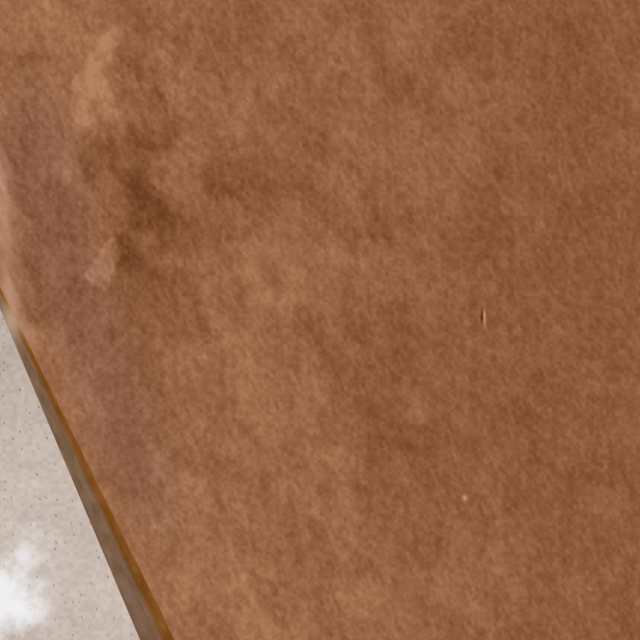
Reproduce this texture procedurally as a three.js fragment shader.

```glsl
// Worn brown suede seen at an angle, with a wooden rim and pale stone floor at lower left.
// Warped noise sets the mottled tone, stretched noise the nap; soft curves add creases,
// and two slanted lines cut the rim and the floor out of the plane.
varying vec2 vUv;

float hash(vec2 p) {
  return fract(sin(dot(p, vec2(127.1, 311.7))) * 43758.5453);
}

float noise(vec2 p) {
  vec2 i = floor(p), f = fract(p);
  f = f * f * (3.0 - 2.0 * f);
  return mix(mix(hash(i), hash(i + vec2(1.0, 0.0)), f.x),
             mix(hash(i + vec2(0.0, 1.0)), hash(i + 1.0), f.x), f.y);
}

float fbm(vec2 p) {
  float sum = 0.0, amp = 0.5;
  for (int i = 0; i < 5; i++) {
    sum += amp * noise(p);
    p = mat2(0.8, 0.6, -0.6, 0.8) * p * 2.03 + 7.3;
    amp *= 0.5;
  }
  return sum / 0.97;
}

// Soft elliptical spot
float blob(vec2 p, vec2 centre, vec2 radius) {
  vec2 d = (p - centre) / radius;
  return exp(-dot(d, d));
}

// Thin bell profile across a crease
float crease(float d, float width) {
  return exp(-d * d / (width * width));
}

// Sparse tiny flecks, one candidate per cell
float flecks(vec2 p, float cells, float share) {
  vec2 id = floor(p * cells);
  vec2 d = fract(p * cells) - 0.3 - 0.4 * vec2(hash(id + 3.1), hash(id + 8.7));
  float spot = 1.0 - smoothstep(0.04, 0.16, length(vec2(d.x + 0.4 * d.y, 0.6 * d.y)));
  return spot * step(hash(id + 19.3), share) * (0.4 + 0.6 * hash(id + 5.9));
}

vec3 suede(vec2 p) {
  // Axes across and along the nap
  vec2 nap = vec2(0.92 * p.x + 0.38 * p.y, 0.92 * p.y - 0.38 * p.x);
  vec2 warp = vec2(fbm(p * 14.0), fbm(p * 14.0 + 31.0)) - 0.5;
  vec2 q = p + warp * 0.13;
  // Broad light, darker toward the right, and mottling
  float left = 1.0 - smoothstep(0.5, 0.85, p.x);
  float tone = mix(0.68, 0.44, smoothstep(0.1, 0.85, p.x + 0.12 * (p.y - 0.5)));
  tone += mix(0.25, 0.5, left) * (fbm(nap * vec2(7.0, 4.0) + warp * 1.2 + 2.0) - 0.5);
  tone += mix(0.35, 0.6, left) * (fbm(nap * vec2(34.0, 17.0) + warp * 2.0) - 0.5);
  // Rubbed patches and dark stains with ragged outlines
  float stain = blob(q, vec2(0.20, 0.79), vec2(0.06, 0.23))
              + 0.9 * blob(q, vec2(0.22, 0.63), vec2(0.06, 0.06))
              + 0.9 * blob(q, vec2(0.38, 0.68), vec2(0.035, 0.08))
              + 0.7 * blob(q, vec2(0.59, 0.65), vec2(0.04, 0.04))
              + 0.6 * blob(q, vec2(0.78, 0.70), vec2(0.04, 0.04))
              + 0.4 * blob(q, vec2(0.66, 0.42), vec2(0.05, 0.09));
  tone -= 0.5 * stain * smoothstep(0.25, 0.75, fbm(nap * vec2(38.0, 19.0) + 4.0));
  float rubbed = blob(q, vec2(0.165, 0.88), vec2(0.045, 0.085))
               + blob(q, vec2(0.175, 0.59), vec2(0.03, 0.055));
  tone += 0.28 * smoothstep(0.36, 0.56, rubbed);
  tone += 0.13 * blob(q, vec2(0.45, 0.54), vec2(0.14, 0.10));
  tone += 0.17 * blob(q, vec2(0.68, 0.74), vec2(0.11, 0.09));
  tone += 0.18 * blob(q, vec2(0.77, 0.10), vec2(0.08, 0.08));
  // Fine nap
  tone += 0.30 * (noise(nap * vec2(190.0, 95.0)) - 0.5);
  tone += 0.24 * (noise(p * 215.0) - 0.5) + 0.14 * (noise(p * 120.0 + 9.0) - 0.5);
  // Long pale creases
  float broken = 0.5 + 0.7 * noise(nap * vec2(60.0, 14.0));
  float longLine = p.x - (0.425 - 0.49 * p.y + 0.24 * p.y * p.y);
  float shortLine = p.x - (0.505 - 0.417 * p.y);
  tone += 0.27 * broken * crease(longLine, 0.006) * (1.0 - smoothstep(0.42, 0.55, p.y));
  tone += 0.20 * broken * crease(shortLine, 0.007)
        * smoothstep(0.22, 0.38, p.y) * (1.0 - smoothstep(0.48, 0.57, p.y));
  tone += 0.25 * flecks(p, 46.0, 0.10) * (1.0 - 0.7 * left);
  vec3 colour = mix(vec3(0.46, 0.27, 0.155), vec3(0.68, 0.48, 0.345), clamp(tone, -0.1, 1.15));
  // Dusky band and glossy highlight along the left side
  float bend = max(0.75 - p.y, 0.0);
  float dusk = crease(p.x - 0.055 - 0.28 * bend - 0.10 * bend * bend, 0.06);
  dusk *= smoothstep(0.05, 0.35, p.y) * (1.0 - smoothstep(0.75, 0.95, p.y));
  colour = mix(colour, vec3(0.54, 0.36, 0.28) + 0.2 * (tone - 0.6), 0.85 * dusk);
  float gloss = crease(p.x - 0.7 * pow(max(0.7 - p.y, 0.0), 2.0), 0.018);
  gloss *= smoothstep(0.42, 0.52, p.y) * (1.0 - smoothstep(0.65, 0.88, p.y));
  gloss *= 0.3 + 0.8 * noise(nap * vec2(150.0, 22.0));
  colour = mix(colour, vec3(0.80, 0.64, 0.55), 0.7 * gloss);
  // Small nicks
  colour += 0.22 * blob(p, vec2(0.757, 0.505), vec2(0.002, 0.012));
  colour -= 0.16 * blob(p, vec2(0.753, 0.507), vec2(0.002, 0.011));
  return colour + 0.2 * blob(p, vec2(0.726, 0.222), vec2(0.004, 0.005));
}

vec3 stoneFloor(vec2 p) {
  vec3 colour = mix(vec3(0.785, 0.73, 0.69), vec3(0.73, 0.67, 0.63), smoothstep(0.25, 0.5, p.y));
  colour += 0.06 * (noise(p * 170.0) - 0.5) + 0.06 * (fbm(p * 25.0) - 0.5);
  colour -= 0.15 * flecks(p, 75.0, 0.22);
  float glare = blob(p, vec2(0.0, 0.06), vec2(0.075, 0.11)) + 1.1 * (fbm(p * 22.0) - 0.5);
  return mix(colour, vec3(0.94, 0.94, 0.95), smoothstep(0.3, 0.9, glare));
}

void main() {
  vec2 p = vUv;
  float outer = p.x - (0.219 - 0.423 * p.y);
  float inner = p.x - (0.273 - 0.495 * p.y);
  // Wooden rim: grey outside, amber inside, pale at its upper tip
  float across = outer / max(outer - inner, 0.004);
  vec3 rim = mix(vec3(0.48, 0.365, 0.28), vec3(0.49, 0.30, 0.12), smoothstep(0.55, 0.75, across));
  rim += 0.14 * (fbm(vec2(outer * 130.0, p.y * 45.0)) - 0.5);
  rim = mix(rim, vec3(0.76, 0.65, 0.54), 0.8 * blob(p, vec2(0.02, 0.50), vec2(0.022, 0.035)));
  vec3 colour = mix(rim, suede(p), smoothstep(-0.002, 0.002, inner));
  gl_FragColor = vec4(mix(stoneFloor(p), colour, smoothstep(-0.0015, 0.0015, outer)), 1.0);
}
```
